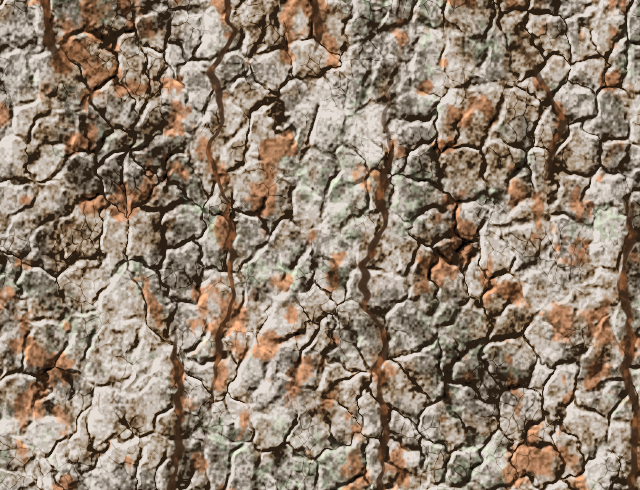
A Shadertoy shader for this texture:

```glsl
// Weathered grey tree bark: cracked scaly plates, rusty vertical fissures and lichen.

const vec3 SHADOW = vec3(0.17, 0.12, 0.08);
const vec3 OLIVE  = vec3(0.39, 0.35, 0.29);
const vec3 BROWN  = vec3(0.46, 0.36, 0.25);
const vec3 GREY   = vec3(0.56, 0.52, 0.47);
const vec3 TAN    = vec3(0.67, 0.59, 0.50);
const vec3 PALE   = vec3(0.78, 0.74, 0.70);
const vec3 CHALK  = vec3(0.90, 0.87, 0.84);
const vec3 RUST   = vec3(0.62, 0.38, 0.22);
const vec3 LICHEN = vec3(0.50, 0.55, 0.44);

// Hashes and noise
float hash(vec2 p) {
    vec3 q = fract(p.xyx * 0.1031);
    q += dot(q, q.yzx + 33.33);
    return fract((q.x + q.y) * q.z);
}

vec2 hash2(vec2 p) {
    return vec2(hash(p), hash(p + 57.3));
}

float noise(vec2 p) {
    vec2 cell = floor(p), f = fract(p);
    f = f * f * (3.0 - 2.0 * f);
    float low  = mix(hash(cell), hash(cell + vec2(1, 0)), f.x);
    float high = mix(hash(cell + vec2(0, 1)), hash(cell + vec2(1, 1)), f.x);
    return mix(low, high, f.y);
}

float fbm(vec2 p) {
    float sum = 0.0, amp = 0.53;
    for (int i = 0; i < 4; i++) {
        sum += amp * noise(p);
        p = mat2(1.6, 1.2, -1.2, 1.6) * p + 11.7;
        amp *= 0.5;
    }
    return sum;
}

// Cellular plates: x = gap to the nearest seam, y = random value of the plate
vec2 plates(vec2 p) {
    vec2 cell = floor(p), f = fract(p);
    float nearest = 9.0, second = 9.0, id = 0.0;
    for (int y = -1; y <= 1; y++)
    for (int x = -1; x <= 1; x++) {
        vec2 o = vec2(x, y);
        float d = length(o + hash2(cell + o) - f);
        if (d < nearest) {
            second = nearest;
            nearest = d;
            id = hash(cell + o + 91.0);
        } else second = min(second, d);
    }
    return vec2(second - nearest, id);
}

vec2 warp(vec2 p, float amount) {
    return p + amount * (vec2(fbm(p * 15.0), fbm(p * 15.0 + 37.0)) - 0.5);
}

vec2 barkPlates(vec2 p) {
    return plates(warp(p, 0.085) * vec2(15.0, 11.0));
}

float relief(vec2 p) {
    return 0.5 * smoothstep(0.0, 0.35, barkPlates(p).x) + 0.7 * fbm(p * vec2(34.0, 27.0));
}

// Wandering vertical splits: x = open core, y = soft shaded border
vec2 fissures(vec2 p, float density) {
    vec2 result = vec2(0.0);
    float column = floor(p.x * density);
    for (int i = -1; i <= 1; i++) {
        float id = column + float(i);
        float seed = 17.0 * id + 5.0;
        float x = (id + 0.25 + 0.5 * hash(vec2(id, 4.0))) / density;
        x += 0.09 * (noise(vec2(seed, p.y * 3.5)) - 0.5);
        x += 0.035 * (noise(vec2(seed + 3.0, p.y * 13.0)) - 0.5);
        x += 0.014 * (noise(vec2(seed + 6.0, p.y * 48.0)) - 0.5);
        float strength = smoothstep(0.30, 0.60, noise(vec2(seed + 9.0, p.y * 3.2)));
        float width = 0.010 * strength * (0.25 + noise(vec2(seed + 12.0, p.y * 24.0)));
        float d = abs(p.x - x);
        float core = strength * (1.0 - smoothstep(width * 0.6, width + 0.002, d));
        float border = strength * (1.0 - smoothstep(0.0, 0.034, d));
        result = max(result, vec2(core, border));
    }
    return result;
}

// Shadow-to-highlight ramp through two middle colours
vec3 ramp(float v, vec3 dark, vec3 middle) {
    vec3 c = mix(SHADOW, dark, smoothstep(0.08, 0.34, v));
    c = mix(c, middle, smoothstep(0.30, 0.54, v));
    c = mix(c, PALE, smoothstep(0.52, 0.76, v));
    return mix(c, CHALK, smoothstep(0.78, 1.05, v));
}

void mainImage(out vec4 fragColor, in vec2 fragCoord) {
    vec2 p = fragCoord / iResolution.y + 3.0;

    // Surface structure
    vec2 plate = barkPlates(p);
    vec2 flake = plates(warp(p + 5.0, 0.05) * vec2(36.0, 31.0));
    vec2 split = fissures(p, 6.2);
    float light = relief(p) - relief(p + vec2(-0.0022, 0.0034));

    // Broken cracks along the seams
    float crackWidth = 0.03 + 0.15 * noise(p * 19.0);
    float crack = (1.0 - smoothstep(crackWidth * 0.3, crackWidth, plate.x))
                * smoothstep(0.36, 0.62, noise(p * 9.0 + 20.0));
    float fineCrack = (1.0 - smoothstep(0.02, 0.13, flake.x))
                    * smoothstep(0.48, 0.72, noise(p * 16.0 + 60.0));

    // Brightness
    float v = 0.585 + 0.85 * (fbm(p * vec2(9.0, 6.5)) - 0.5);
    v += 0.75 * (fbm(p * 50.0 + 8.0) - 0.5) + 0.42 * (noise(p * 185.0) - 0.5);
    v += 0.16 * (plate.y - 0.5) + 0.12 * (flake.y - 0.5) + 2.3 * light;
    v -= 0.50 * crack + 0.26 * fineCrack + 0.20 * split.y;

    // Warm exposed wood against cool weathered crust
    float warm = smoothstep(0.40, 0.64, fbm(p * vec2(13.0, 9.0) + 70.0) + 0.16 * (flake.y - 0.5));
    warm = clamp(warm + 0.4 * split.y, 0.0, 1.0);
    vec3 color = mix(ramp(v, OLIVE, GREY), ramp(v, BROWN, TAN), warm);

    // Lichen dust and rusty scars
    float lichen = smoothstep(0.50, 0.66, fbm(p * 11.0 + 130.0)) * smoothstep(0.40, 0.70, noise(p * 95.0));
    color = mix(color, LICHEN * (0.5 + v), 0.5 * lichen * (1.0 - warm));
    float scar = smoothstep(0.60, 0.70, fbm(p * vec2(22.0, 17.0) + 210.0) + 0.09 * split.y);
    color = mix(color, RUST * (0.45 + v), 0.65 * scar);

    // Open fissures with fibrous rust inside
    float fibre = smoothstep(0.42, 0.82, fbm(p * vec2(75.0, 50.0) + 300.0));
    color = mix(color, mix(SHADOW, RUST, 0.15 + 0.75 * fibre), 0.92 * split.x);

    fragColor = vec4(clamp(color, 0.0, 1.0), 1.0);
}
```
